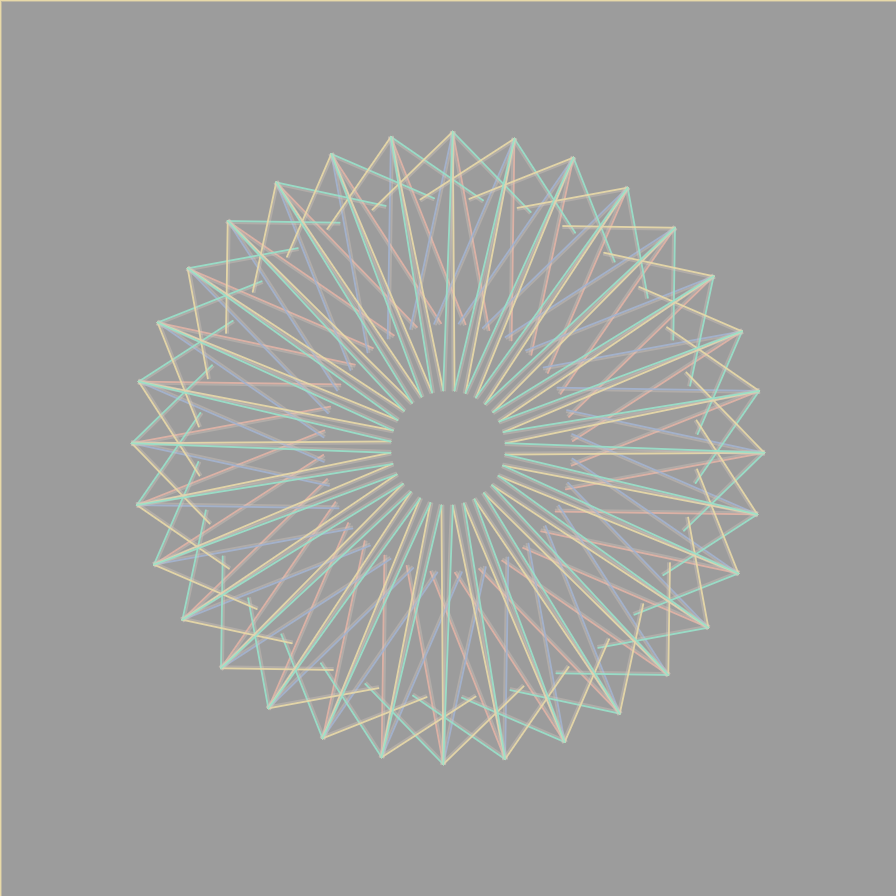
Write a Shadertoy shader that draws this background.

```glsl
const float TAU = 6.2831853;
const float TIP_COUNT = 32.0;
const float TIP_RADIUS = 0.353;
const float TWIST = 0.0150;          // clockwise turn of the first tip
const float HALF_WIDTH = 0.00105;    // half thickness of a thread
const float SHEEN_OFFSET = 0.0022;   // gap between a thread and its pale twin
const float SHEEN_STRENGTH = 0.36;
const float FRAME_WIDTH = 0.0016;

const vec3 GREY = vec3(0.61);
const vec3 PALE = vec3(0.84, 0.79, 0.75);
const vec3 YELLOW = vec3(0.91, 0.85, 0.66);
const vec3 TEAL = vec3(0.60, 0.88, 0.79);
const vec3 PINK = vec3(0.88, 0.70, 0.65);
const vec3 LAVENDER = vec3(0.64, 0.70, 0.81);

// Thread ends as (sideways, outward) fractions of the tip radius
const int LAYERS = 3;
const vec2 THREAD_END[LAYERS] = vec2[](
    vec2(0.125, 0.375), vec2(0.25, 0.75), vec2(0.018, 0.182));
const vec3 CLOCKWISE_COLOR[LAYERS] = vec3[](PINK, TEAL, YELLOW);
const vec3 COUNTER_COLOR[LAYERS] = vec3[](LAVENDER, YELLOW, TEAL);

float segmentDistance(vec2 p, vec2 a, vec2 b) {
    vec2 ab = b - a;
    float t = clamp(dot(p - a, ab) / dot(ab, ab), 0.0, 1.0);
    return length(p - a - ab * t);
}

float coverage(float distanceToLine, float halfWidth, float pixel) {
    return clamp(0.5 + (halfWidth - distanceToLine) / pixel, 0.0, 1.0);
}

// One thread with a pale twin on the side facing the spoke axis
vec3 drawThread(vec3 base, vec2 q, vec2 end, vec3 color, float pixel) {
    vec2 tip = vec2(0.0, TIP_RADIUS);
    vec2 along = normalize(end - tip);
    vec2 inward = vec2(along.y, -along.x) * SHEEN_OFFSET;
    float sheen = coverage(segmentDistance(q - inward, tip, end), HALF_WIDTH, pixel);
    float core = coverage(segmentDistance(q, tip, end), HALF_WIDTH, pixel);
    base = mix(base, PALE, sheen * SHEEN_STRENGTH);
    return mix(base, color, core * 0.92);
}

void mainImage(out vec4 fragColor, in vec2 fragCoord) {
    float size = min(iResolution.x, iResolution.y);
    float pixel = 1.0 / size;
    vec2 p = (fragCoord - 0.5 * iResolution.xy) / size;
    vec3 color = GREY;

    // Threads from the nearest tips, layer by layer
    float stepAngle = TAU / TIP_COUNT;
    float nearest = round((atan(p.x, p.y) - TWIST) / stepAngle);
    if (length(p) < TIP_RADIUS + 0.01) {
        for (int layer = 0; layer < LAYERS; layer++) {
            vec2 end = THREAD_END[layer] * TIP_RADIUS;
            for (int j = -2; j <= 2; j++) {
                float angle = TWIST + (nearest + float(j)) * stepAngle;
                vec2 outward = vec2(sin(angle), cos(angle));
                vec2 q = vec2(dot(p, vec2(outward.y, -outward.x)), dot(p, outward));
                color = drawThread(color, q, end, CLOCKWISE_COLOR[layer], pixel);
                q.x = -q.x;
                color = drawThread(color, q, end, COUNTER_COLOR[layer], pixel);
            }
        }
    }

    // Thin line along the left and top borders
    float edge = min(fragCoord.x, iResolution.y - fragCoord.y) / size;
    color = mix(color, YELLOW, coverage(edge, FRAME_WIDTH, pixel));

    fragColor = vec4(color, 1.0);
}
```
